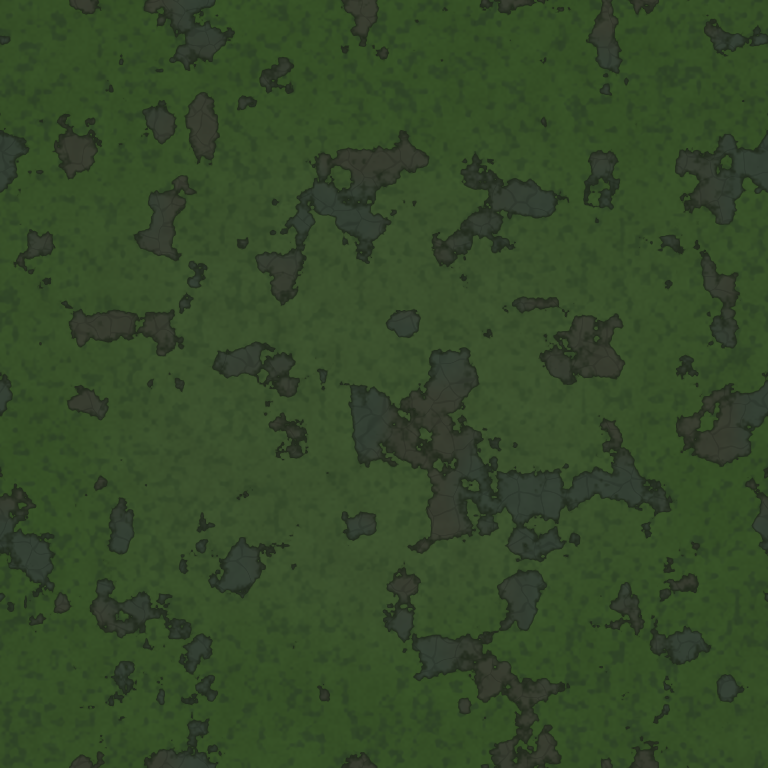
Give the GLSL for this texture, as a Shadertoy shader.

```glsl
const float TAU = 6.2831853;

const vec3 LUSH_MOSS  = vec3(0.209, 0.309, 0.148);
const vec3 PALE_MOSS  = vec3(0.233, 0.316, 0.178);
const vec3 DARK_MOSS  = vec3(0.178, 0.254, 0.150);
const vec3 WARM_STONE = vec3(0.221, 0.239, 0.188);
const vec3 COOL_STONE = vec3(0.204, 0.252, 0.204);
const vec3 RIM_SHADOW = vec3(0.120, 0.156, 0.100);

vec2 hash2(vec2 p, float seed) {
    vec3 q = fract(vec3(p.xyx + seed) * vec3(0.1031, 0.1030, 0.0973));
    q += dot(q, q.yzx + 33.33);
    return fract((q.xx + q.yz) * q.zy);
}

// Value noise that wraps after a whole number of cells
float noise(vec2 uv, float cells, float seed) {
    vec2 p = uv * cells;
    vec2 i = floor(p);
    vec2 f = p - i;
    f = f * f * (3.0 - 2.0 * f);
    vec2 lo = mod(i, cells);
    vec2 hi = mod(i + 1.0, cells);
    float bottom = mix(hash2(lo, seed).x, hash2(vec2(hi.x, lo.y), seed).x, f.x);
    float top = mix(hash2(vec2(lo.x, hi.y), seed).x, hash2(hi, seed).x, f.x);
    return mix(bottom, top, f.y);
}

float fbm(vec2 uv, float cells, int octaves, float gain, float seed) {
    float sum = 0.0, weight = 1.0, total = 0.0;
    for (int i = 0; i < octaves; i++) {
        sum += weight * noise(uv, cells, seed + 17.0 * float(i));
        total += weight;
        weight *= gain;
        cells *= 2.0;
    }
    return sum / total;
}

// Gap between the two nearest wrapped cell points: zero along cracks
float crackDistance(vec2 uv, float cells, float seed) {
    vec2 p = uv * cells;
    vec2 base = floor(p);
    float nearest = 8.0, second = 8.0;
    for (int y = -1; y <= 1; y++)
    for (int x = -1; x <= 1; x++) {
        vec2 cell = base + vec2(x, y);
        float d = length(cell + hash2(mod(cell, cells), seed) - p);
        second = min(second, max(nearest, d));
        nearest = min(nearest, d);
    }
    return second - nearest;
}

vec3 mossColor(vec2 uv) {
    vec2 bump = 0.5 - 0.5 * cos(TAU * uv);
    float paleness = 0.65 * bump.x * bump.y + 0.6 * fbm(uv, 3.0, 3, 0.5, 211.0) - 0.1;
    paleness = smoothstep(0.1, 0.75, paleness);
    vec3 color = mix(LUSH_MOSS, PALE_MOSS, paleness);

    // Small dark tufts, softer where the moss is pale
    float tufts = smoothstep(0.48, 0.85, fbm(uv, 100.0, 2, 0.5, 307.0));
    color = mix(color, DARK_MOSS, tufts * mix(0.9, 0.5, paleness));
    float mottle = fbm(uv, 30.0, 3, 0.7, 401.0) - 0.5;
    float grain = noise(uv, 240.0, 449.0) - 0.5;
    return color * (1.0 + 0.10 * mottle + 0.05 * grain);
}

vec3 stoneColor(vec2 uv, float depth) {
    float tint = smoothstep(0.25, 0.75, noise(uv, 11.0, 503.0));
    vec3 color = mix(WARM_STONE, COOL_STONE, tint);
    color *= 1.0 + 0.12 * (fbm(uv, 60.0, 3, 0.6, 557.0) - 0.5);

    // Faint bent cracks
    vec2 bend = vec2(noise(uv, 60.0, 601.0), noise(uv, 60.0, 653.0)) - 0.5;
    float gap = crackDistance(uv + 0.012 * bend, 34.0, 709.0);
    color *= 1.0 - 0.10 * (1.0 - smoothstep(0.02, 0.11, gap));

    // Shadow cast by the surrounding moss
    return mix(RIM_SHADOW, color, smoothstep(-0.02, 0.085, depth));
}

void mainImage(out vec4 fragColor, in vec2 fragCoord) {
    vec2 uv = fragCoord / iResolution.xy;

    // Positive depth lies inside the bare patches
    float depth = fbm(uv, 19.0, 5, 0.54, 131.0) - 0.612;
    float softness = max(0.6 * fwidth(depth), 0.004);
    float bare = smoothstep(-softness, softness, depth);

    vec3 moss = mossColor(uv) * (1.0 - 0.06 * smoothstep(-0.03, 0.0, depth));
    fragColor = vec4(mix(moss, stoneColor(uv, depth), bare), 1.0);
}
```
